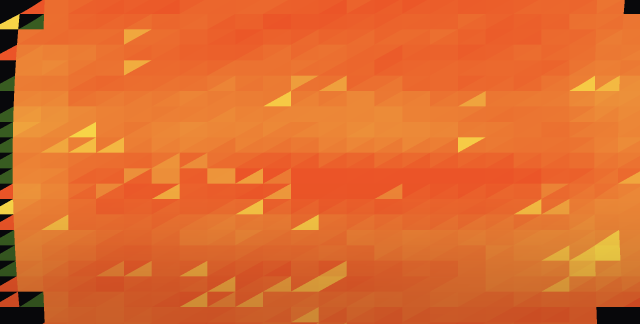
A WebGL 2 fragment shader for this background:

```glsl
#version 300 es
precision highp float;
// Glowing orange mosaic of diagonally split cells with yellow sparks and dark, ragged sides.
uniform vec2 u_resolution;
out vec4 fragColor;

const vec2 GRID = vec2(23.0, 21.0);
const vec2 GRID_OFFSET = vec2(0.545, -0.1);
const vec3 RED_ORANGE = vec3(0.92, 0.33, 0.155);
const vec3 ORANGE = vec3(0.925, 0.56, 0.225);
const vec3 YELLOW = vec3(0.97, 0.83, 0.28);
const vec3 NIGHT = vec3(0.03, 0.03, 0.045);
const vec3 GREEN = vec3(0.22, 0.36, 0.13);

float hash(vec2 p, float seed) {
    vec3 q = fract(vec3(p.xyx + seed) * vec3(0.1031, 0.1030, 0.0973));
    q += dot(q, q.yzx + 33.33);
    return fract((q.x + q.y) * q.z);
}

vec2 gradientAt(vec2 p) {
    float angle = 6.2832 * hash(p, 7.0);
    return vec2(cos(angle), sin(angle));
}

float gradientNoise(vec2 p) {
    vec2 i = floor(p), f = fract(p);
    vec2 w = f * f * f * (f * (f * 6.0 - 15.0) + 10.0);
    vec2 e = vec2(1.0, 0.0);
    float low = mix(dot(gradientAt(i), f), dot(gradientAt(i + e), f - e), w.x);
    float high = mix(dot(gradientAt(i + e.yx), f - e.yx),
                     dot(gradientAt(i + e.xx), f - e.xx), w.x);
    return mix(low, high, w.y);
}

// Soft elliptical spot, 1 at its centre
float glow(vec2 p, vec2 centre, vec2 radius) {
    vec2 d = (p - centre) / radius;
    return exp(-dot(d, d));
}

// Broad tone: 0 is red-orange, 1 is orange, 2 is yellow
float heat(vec2 p) {
    float tone = 0.27 + 0.45 * gradientNoise(vec2(p.x * 4.0, p.y * 9.0 - p.x * 2.0));
    tone += 0.65 * glow(p, vec2(0.45, 0.63), vec2(0.42, 0.11));
    tone += 0.55 * glow(p, vec2(0.04, 0.52), vec2(0.08, 0.5));
    tone += 0.60 * glow(p, vec2(0.97, 0.68), vec2(0.09, 0.28));
    tone += 0.85 * glow(p, vec2(0.90, 0.24), vec2(0.17, 0.14));
    tone += 0.30 * glow(p, vec2(0.35, 0.28), vec2(0.35, 0.07));
    tone -= 0.50 * glow(p, vec2(0.62, 0.45), vec2(0.30, 0.06));
    return tone;
}

// Chance that a triangle is lit yellow
float sparkChance(vec2 p) {
    float chance = 0.06 * smoothstep(0.9, 0.7, p.y);
    chance += 0.62 * glow(p, vec2(0.28, 0.47), vec2(0.12, 0.07));
    chance += 0.50 * glow(p, vec2(0.41, 0.10), vec2(0.10, 0.07));
    chance += 0.45 * glow(p, vec2(0.25, 0.91), vec2(0.04, 0.05));
    chance += 0.45 * glow(p, vec2(0.95, 0.73), vec2(0.02, 0.10));
    chance += 0.40 * glow(p, vec2(0.91, 0.25), vec2(0.05, 0.10));
    return chance;
}

// Grid position, with the outer columns bowed outwards
vec2 bowedGrid(vec2 p) {
    float v = 2.0 * p.y - 1.0;
    float left = 1.0 - smoothstep(0.03, 0.11, p.x);
    float right = smoothstep(0.90, 0.97, p.x);
    vec2 g = p * GRID + GRID_OFFSET;
    g.x += 0.25 * right * (1.0 - v * v) - 0.3 * left * v * v;
    return g;
}

vec3 bodyColor(vec2 p, vec2 cell, float lower) {
    float tone = heat(p) + 0.16 * (hash(cell, 1.0) - 0.5);
    tone += 0.14 * (hash(cell, 2.0 + lower) - 0.5);
    float chance = sparkChance(p) * mix(0.4, 1.0, lower);
    float lit = step(hash(cell, 11.0 + 9.0 * lower), chance);
    tone += lit * mix(0.55, 1.35, hash(cell, 31.0));
    vec3 color = mix(RED_ORANGE, ORANGE, clamp(tone, 0.0, 1.0));
    return mix(color, YELLOW, clamp(tone - 1.0, 0.0, 1.0));
}

// Dark surround, with coloured teeth next to the body
vec3 rimColor(vec2 cell, float tooth) {
    float pick = hash(cell, 43.0);
    vec3 color = mix(GREEN, RED_ORANGE, step(0.55, pick));
    color = mix(color, YELLOW, step(0.9, pick));
    return mix(NIGHT, color, tooth * step(0.15, pick));
}

vec3 mosaic(vec2 p) {
    vec2 g = bowedGrid(p);
    vec2 cell = floor(g), f = fract(g);
    float lower = step(f.y, f.x);
    vec2 centre = cell + mix(vec2(1.0, 2.0), vec2(2.0, 1.0), lower) / 3.0;
    vec2 q = (centre - GRID_OFFSET) / GRID;
    // Silhouette: stepped corners, deepest at the lower right
    float leftLimit = 1.0 + 1.1 * smoothstep(0.78, 0.9, abs(2.0 * q.y - 1.0));
    float rightLimit = 25.0 - 1.9 * step(0.96, q.y) - 3.0 * smoothstep(0.11, 0.02, q.y);
    float outside = max(step(centre.x, leftLimit), step(rightLimit, centre.x));
    float tooth = lower * step(leftLimit - 1.2, centre.x) * step(centre.x, rightLimit + 0.4);
    vec3 color = mix(bodyColor(q, cell, lower), rimColor(cell, tooth), outside);
    return color * mix(0.86, 1.0, smoothstep(0.0, 0.45, p.y));
}

void main() {
    // Average a 3 by 3 grid of samples to smooth the edges
    vec3 sum = vec3(0.0);
    for (int i = 0; i < 9; i++) {
        vec2 offset = (vec2(i % 3, i / 3) - 1.0) / 3.0;
        sum += mosaic((gl_FragCoord.xy + offset) / u_resolution);
    }
    fragColor = vec4(sum / 9.0, 1.0);
}
```
